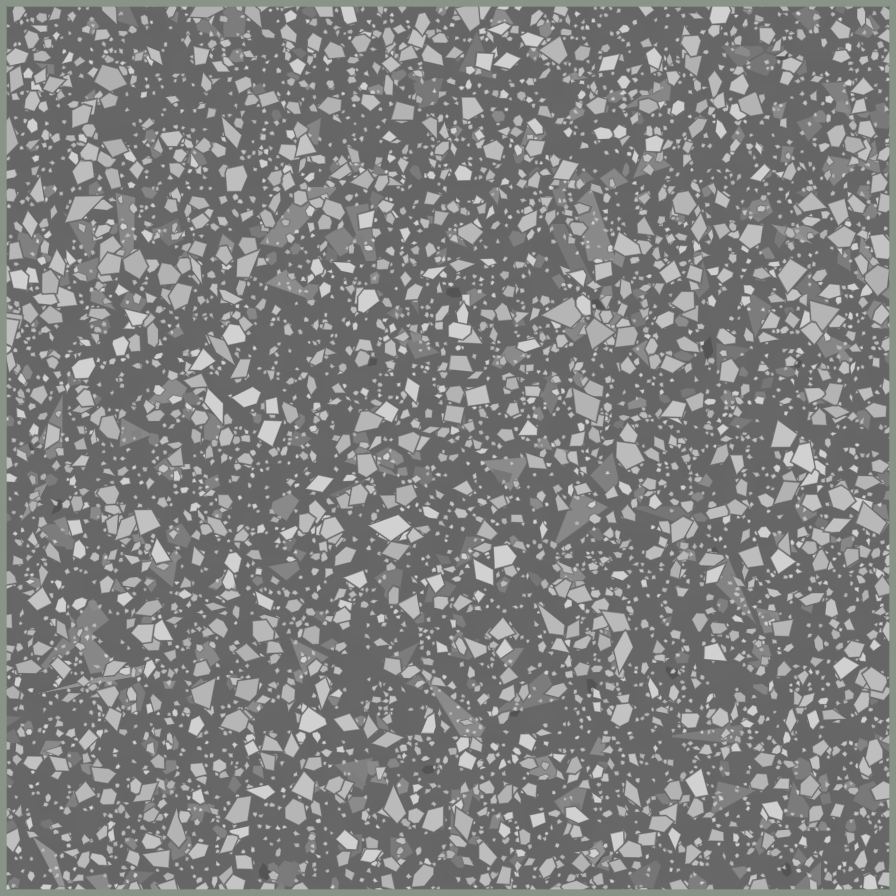
Write a WebGL 2 fragment shader that draws this texture.

```glsl
#version 300 es
precision highp float;
// Terrazzo slab: angular stone chips of several sizes in a dark grey binder.
// Each size is a jittered grid of random polygons; larger chips are laid over
// smaller ones with a thin rim of binder, and a narrow frame closes the edge.

uniform vec2 u_resolution;
out vec4 outColor;

const vec3 FRAME_COLOR = vec3(0.53, 0.58, 0.53);
const float FRAME_WIDTH = 0.0075;
const float BINDER = 0.40;
const float BINDER_MOTTLE = 0.012;
const float DARK_TONE = 0.31;
const float SLIVER_TONE = 0.58;
const vec2 GREY_TONES = vec2(0.46, 0.55);
const vec2 PALE_TONES = vec2(0.69, 0.77);
const float BRIGHT_TONE = 0.82;
const float BRIGHT_SHARE = 0.17;
const float RIM = 0.0016;       // binder kept clear around pale chips
const float EDGE = 0.0011;      // half width of a chip edge
const float JITTER = 0.62;      // share of a cell a chip centre may roam
const float TAU = 6.2831853;

// Integer hash giving three values in 0..1
vec3 hash(ivec2 cell, int seed) {
    uvec3 v = uvec3(ivec3(cell + 16, seed));
    v = v * 1664525u + 1013904223u;
    v.x += v.y * v.z; v.y += v.z * v.x; v.z += v.x * v.y;
    v ^= v >> 16u;
    v.x += v.y * v.z; v.y += v.z * v.x; v.z += v.x * v.y;
    return vec3(v >> 16u) / 65535.0;
}

float valueNoise(vec2 p) {
    ivec2 c = ivec2(floor(p));
    vec2 f = smoothstep(0.0, 1.0, fract(p));
    float low = mix(hash(c, 5).x, hash(c + ivec2(1, 0), 5).x, f.x);
    float high = mix(hash(c + ivec2(0, 1), 5).x, hash(c + ivec2(1, 1), 5).x, f.x);
    return mix(low, high, f.y);
}

// Irregular polygon bounded by half planes at uneven angles and depths
float polygon(vec2 q, float radius, int sides, ivec2 cell, int seed) {
    float d = -radius;
    for (int i = 0; i < sides; i++) {
        vec3 h = hash(cell, seed + 20 + i);
        float angle = TAU * (float(i) + 0.6 * h.x) / float(sides);
        d = max(d, dot(q, vec2(cos(angle), sin(angle))) - radius * mix(0.6, 1.0, h.y));
    }
    return d;
}

// Nearest chip of one layer: x = signed distance in canvas units, y = random tone
vec2 chips(vec2 p, float cells, float density, float radius, int minSides, float stretch, int seed) {
    vec2 g = p * cells;
    ivec2 home = ivec2(floor(g));
    float nearest = 2.0, second = 2.0, tone = 0.0;
    for (int y = -1; y <= 1; y++)
    for (int x = -1; x <= 1; x++) {
        ivec2 cell = home + ivec2(x, y);
        vec3 place = hash(cell, seed);
        if (place.z > density) continue;
        vec3 form = hash(cell, seed + 1);
        vec3 look = hash(cell, seed + 2);
        vec2 q = g - vec2(cell) - 0.5 - JITTER * (place.xy - 0.5);
        float turn = TAU * form.x;
        q = mat2(cos(turn), sin(turn), -sin(turn), cos(turn)) * q;
        float aspect = mix(1.0, stretch, form.y);
        q *= vec2(1.0 / aspect, aspect);
        int sides = minSides + int(look.y * 2.99);
        float d = polygon(q, radius * mix(0.65, 1.0, form.z), sides, cell, seed);
        if (d < nearest) {
            second = nearest;
            nearest = d;
            tone = look.x;
        } else {
            second = min(second, d);
        }
    }
    // Part touching neighbours with a narrow joint
    float parted = max(nearest / cells, 0.5 * (nearest - second) / cells + 0.5 * RIM);
    return vec2(parted, tone);
}

float cover(float d) {
    float w = max(EDGE, 0.75 / u_resolution.y);
    return 1.0 - smoothstep(-w, w, d);
}

float layGrey(float shade, vec2 chip) {
    return mix(shade, mix(GREY_TONES.x, GREY_TONES.y, chip.y), cover(chip.x));
}

float layPale(float shade, vec2 chip, float rim) {
    float tone = mix(PALE_TONES.x, PALE_TONES.y, chip.y / (1.0 - BRIGHT_SHARE));
    if (chip.y > 1.0 - BRIGHT_SHARE) tone = BRIGHT_TONE;
    shade = mix(shade, BINDER, cover(chip.x - rim));
    return mix(shade, tone, cover(chip.x));
}

void main() {
    vec2 p = gl_FragCoord.xy / u_resolution.y;
    vec2 size = u_resolution / u_resolution.y;

    // Binder with faint mottling and a few dark pits
    float shade = BINDER + BINDER_MOTTLE * (valueNoise(p * 40.0) - 0.5);
    shade = mix(shade, DARK_TONE, 0.8 * cover(chips(p, 11.0, 0.14, 0.11, 4, 1.3, 100).x));

    // Grey chips and slivers, then pale chips from specks up to the largest
    shade = layGrey(shade, chips(p, 24.0, 0.18, 0.42, 3, 1.2, 200));
    shade = layGrey(shade, chips(p, 44.0, 0.16, 0.42, 4, 1.3, 300));
    shade = mix(shade, SLIVER_TONE, cover(chips(p, 5.0, 0.28, 0.07, 3, 2.6, 400).x));
    shade = layPale(shade, chips(p, 150.0, 0.20, 0.42, 4, 1.1, 500), 0.0);
    shade = layPale(shade, chips(p, 70.0, 0.28, 0.42, 4, 1.35, 600), 0.5 * RIM);
    shade = layPale(shade, chips(p, 38.0, 0.36, 0.42, 4, 1.35, 700), RIM);
    shade = layPale(shade, chips(p, 28.0, 0.20, 0.43, 4, 1.25, 800), RIM);

    // Frame
    vec2 inset = min(p, size - p);
    float frame = cover(min(inset.x, inset.y) - FRAME_WIDTH);
    outColor = vec4(mix(vec3(shade), FRAME_COLOR, frame), 1.0);
}
```
